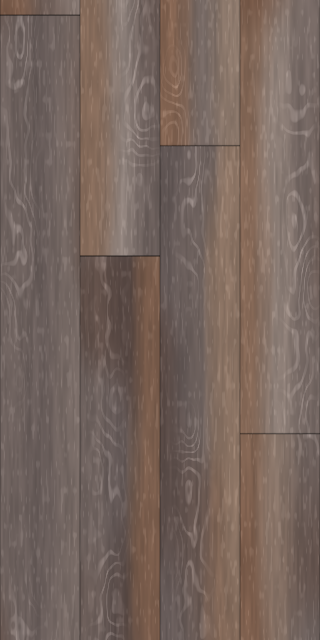
Give the GLSL for this texture, as a WebGL 1 fragment shader.

```glsl
precision highp float;
// Limed oak floor: four columns of long planks with staggered end joints.

uniform vec2 u_resolution;

const vec2 GRID = vec2(4.0, 8.0);   // plank widths across and up the canvas
const float SEAM = 0.010;           // half width of a seam, in plank widths

const vec3 CHARCOAL = vec3(0.355, 0.315, 0.310);
const vec3 UMBER    = vec3(0.440, 0.390, 0.372);
const vec3 PALE     = vec3(0.535, 0.485, 0.462);
const vec3 TAN      = vec3(0.520, 0.440, 0.385);
const vec3 RUST     = vec3(0.480, 0.360, 0.290);

float hash(vec2 p) {
  return fract(sin(dot(p, vec2(12.9898, 78.233))) * 43758.5453);
}

float noise(vec2 p) {
  vec2 i = floor(p);
  vec2 f = fract(p);
  f = f * f * (3.0 - 2.0 * f);
  return mix(mix(hash(i), hash(i + vec2(1.0, 0.0)), f.x),
             mix(hash(i + vec2(0.0, 1.0)), hash(i + vec2(1.0)), f.x), f.y);
}

vec4 pick(float i, vec4 a, vec4 b, vec4 c, vec4 d) {
  return i < 0.5 ? a : i < 1.5 ? b : i < 2.5 ? c : d;
}

// Stain colour: 0 charcoal, 1 umber, 2 pale, 3 tan, 4 rust
vec3 stain(float t) {
  vec3 c = mix(CHARCOAL, UMBER, clamp(t, 0.0, 1.0));
  c = mix(c, PALE, clamp(t - 1.0, 0.0, 1.0));
  c = mix(c, TAN, clamp(t - 2.0, 0.0, 1.0));
  return mix(c, RUST, clamp(t - 3.0, 0.0, 1.0));
}

// Stains at the left, middle and right of a plank, then the figure's centre
vec4 plankBands(float column, float upper) {
  vec4 low = pick(column, vec4(0.7, 0.4, 1.1, 0.25), vec4(0.7, 0.1, 3.3, 0.35),
                  vec4(0.2, 0.7, 3.2, 0.42), vec4(3.7, 2.6, 0.7, 0.85));
  vec4 high = pick(column, vec4(3.6, 1.0, 1.5, 0.60), vec4(3.5, 2.0, 0.6, 0.75),
                   vec4(3.9, 1.1, 2.8, 0.20), vec4(3.7, 2.2, 0.9, 0.75));
  return mix(low, high, upper);
}

// Soft lengthwise bands of stain that wander and fade along the plank
vec3 plankColour(vec2 p, vec4 bands, float seed) {
  float x = p.x + 0.16 * (noise(vec2(p.x * 2.0, p.y * 0.5) + seed) - 0.5);
  x += 0.10 * (noise(vec2(p.x * 14.0, p.y * 0.7) + seed) - 0.5);
  vec3 c = mix(stain(bands.x), stain(bands.y), smoothstep(0.15, 0.50, x));
  c = mix(c, stain(bands.z), smoothstep(0.50, 0.85, x));
  float patches = noise(vec2(p.x * 1.5, p.y * 0.55) + seed * 1.7);
  vec3 warmShade = vec3(0.92, 0.85, 0.81);
  return c * mix(vec3(1.04), warmShade, smoothstep(0.45, 0.9, patches));
}

// Pale wavy growth rings confined to a strip around the centre line
float ringFigure(vec2 p, float centre, float seed) {
  float field = 6.0 * noise(vec2(p.x * 3.5, p.y * 1.2) + seed)
              + 0.7 * noise(vec2(p.x * 12.0, p.y * 5.0) + seed);
  float ring = smoothstep(0.35, 1.0, sin(field * 6.2832));
  float offset = (p.x - centre) / 0.17;
  float strip = exp(-offset * offset);
  return ring * strip * smoothstep(0.25, 0.6, noise(vec2(seed, p.y * 0.6)));
}

// Anti-aliased line of the seam width at distance d
float seamLine(float d, float pixel) {
  return 1.0 - smoothstep(SEAM - 0.5 * pixel, SEAM + 0.5 * pixel, d);
}

void main() {
  vec2 p = gl_FragCoord.xy / u_resolution * GRID;
  vec2 pixel = GRID / u_resolution;

  // Plank lookup: each column has one end joint
  float column = floor(p.x);
  float joint = pick(column, vec4(7.81), vec4(4.80), vec4(6.18), vec4(2.58)).x;
  float upper = step(joint, p.y);
  vec2 local = vec2(fract(p.x), p.y);
  float seed = 7.3 * column + 31.7 * upper + 3.1;
  vec4 bands = plankBands(column, upper);
  vec3 colour = plankColour(local, bands, seed);

  // Grain: broad streaks, fine fibres and limed pores
  float streak = noise(vec2(local.x * 11.0, local.y * 0.6) + seed);
  float fibre = noise(vec2(local.x * 40.0, local.y * 3.0) + seed);
  float speck = noise(vec2(local.x * 48.0, local.y * 9.0) + seed * 2.0);
  float pore = smoothstep(0.62, 0.95, speck);
  colour *= 1.0 + 0.10 * (streak - 0.5) + 0.13 * (fibre - 0.5);
  colour += 0.055 * pore * vec3(1.0, 0.98, 0.96);

  // Cathedral figure, broken up by the fibres
  float rings = ringFigure(local, bands.w, seed);
  colour += 0.12 * rings * (0.5 + 0.7 * fibre) * vec3(1.0, 0.98, 0.97);

  // Seams: faint along the sides, crisper at the ends
  float side = min(local.x, 1.0 - local.x);
  colour *= 1.0 - 0.20 * seamLine(side, pixel.x);
  colour *= 1.0 - 0.38 * seamLine(abs(p.y - joint), pixel.y);

  gl_FragColor = vec4(clamp(colour, 0.0, 1.0), 1.0);
}
```
